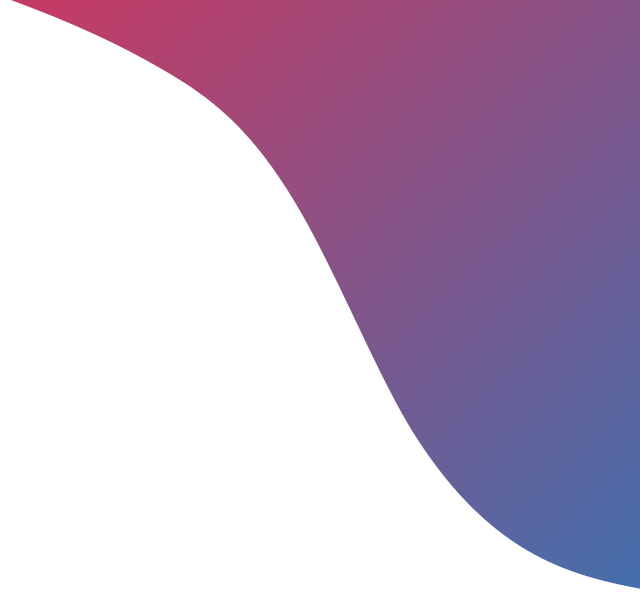
This background is drawn by a Shadertoy shader. Its source:

```glsl
const vec3 PAPER = vec3(1.0);
const vec3 CRIMSON = vec3(0.78, 0.225, 0.386);
const vec3 BLUE = vec3(0.267, 0.432, 0.676);
const vec2 RAMP_START = vec2(0.017, 1.0);  // crimson corner
const vec2 RAMP_END = vec2(1.0, 0.022);    // blue corner

// Wave knots: x, height, slope, in fractions of the canvas
const int KNOTS = 8;
const vec3 WAVE[KNOTS] = vec3[KNOTS](
    vec3(0.0169, 1.0000, -0.393),
    vec3(0.2344, 0.8963, -0.595),
    vec3(0.3711, 0.7911, -1.083),
    vec3(0.4753, 0.6376, -1.891),
    vec3(0.5573, 0.4633, -2.231),
    vec3(0.6510, 0.2725, -1.646),
    vec3(0.7813, 0.1162, -0.818),
    vec3(1.0000, 0.0221, -0.202));

// Cubic Hermite span between two knots
float hermite(vec3 a, vec3 b, float x) {
    float span = b.x - a.x;
    float t = (x - a.x) / span;
    float s = 1.0 - t;
    float ends = mix(a.y, b.y, t * t * (3.0 - 2.0 * t));
    return ends + span * t * s * (a.z * s - b.z * t);
}

float waveHeight(float x) {
    float height = hermite(WAVE[0], WAVE[1], x);
    for (int i = 1; i < KNOTS - 1; i++) {
        if (x >= WAVE[i].x) height = hermite(WAVE[i], WAVE[i + 1], x);
    }
    return height;
}

// Linear ramp whose level lines join the other two corners
vec3 rampColor(vec2 uv) {
    vec2 along = (uv - RAMP_START) / (RAMP_END - RAMP_START);
    return mix(CRIMSON, BLUE, clamp(0.5 * (along.x + along.y), 0.0, 1.0));
}

void mainImage(out vec4 fragColor, in vec2 fragCoord) {
    vec2 uv = fragCoord / iResolution.xy;

    // Coverage above the wave, smoothed across one pixel
    float above = uv.y - waveHeight(uv.x);
    float pixel = length(vec2(dFdx(above), dFdy(above)));
    float coverage = clamp(above / pixel + 0.5, 0.0, 1.0);

    fragColor = vec4(mix(PAPER, rampColor(uv), coverage), 1.0);
}
```
